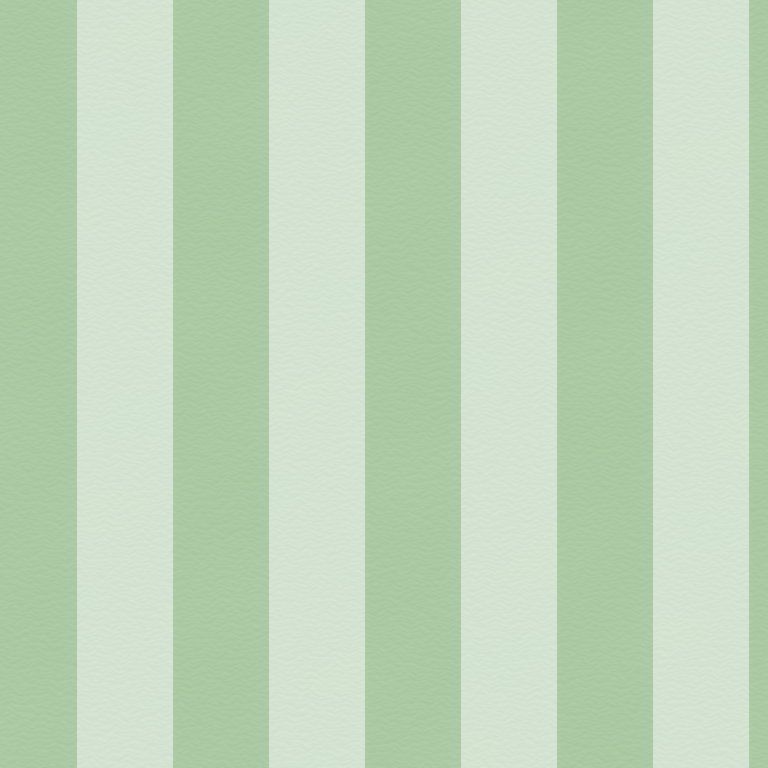
Write a three.js fragment shader that draws this pattern.

```glsl
// Broad vertical stripes in two soft greens on finely embossed paper.
// Stripes come from a repeated distance to each pale band's centre; the
// grain is the vertical slope of wrapped cellular noise, bent by sines.

varying vec2 vUv;

const float TAU = 6.2831853;

const vec3 SAGE = vec3(0.67, 0.79, 0.64);
const vec3 PALE = vec3(0.83, 0.89, 0.82);

const float REPEATS = 4.0;             // stripe pairs across the canvas
const float PALE_CENTRE = 0.1628;      // middle of the first pale band
const float PALE_HALF_WIDTH = 0.0625;
const float EDGE_SOFTNESS = 0.0009;

const vec2 GRAIN_CELLS = vec2(90.0, 190.0);  // whole numbers, so it wraps
const float GRAIN_STEP = 0.0015;             // height of the emboss offset
const float GRAIN_STRENGTH = 0.035;
const float GRAIN_BEND = 0.0012;
const float DRIFT_STRENGTH = 0.003;

vec2 hash2(vec2 cell) {
  vec2 k = vec2(dot(cell, vec2(127.1, 311.7)), dot(cell, vec2(269.5, 183.3)));
  return fract(sin(k) * 43758.545);
}

// Distance to the nearest scattered point, repeating every "cells" cells.
float wrappedCells(vec2 uv, vec2 cells) {
  vec2 p = uv * cells;
  vec2 base = floor(p);
  float nearest = 4.0;
  for (int y = -1; y <= 1; y++) {
    for (int x = -1; x <= 1; x++) {
      vec2 cell = base + vec2(float(x), float(y));
      vec2 toPoint = cell + hash2(mod(cell, cells)) - p;
      nearest = min(nearest, dot(toPoint, toPoint));
    }
  }
  return sqrt(nearest);
}

// Light catching the upper side of each small crease.
float embossedGrain(vec2 uv) {
  uv.y += GRAIN_BEND * (sin(TAU * (23.0 * uv.x + 5.0 * uv.y))
                      + sin(TAU * (41.0 * uv.x - 9.0 * uv.y)));
  vec2 rise = vec2(0.0, GRAIN_STEP);
  return wrappedCells(uv + rise, GRAIN_CELLS) - wrappedCells(uv, GRAIN_CELLS);
}

// Slow, faint change of tone over the sheet.
float toneDrift(vec2 uv) {
  return 0.5 * (sin(TAU * (2.0 * uv.x + 3.0 * uv.y))
              + sin(TAU * (5.0 * uv.y - 3.0 * uv.x)));
}

float paleStripe(float x) {
  float fromCentre = abs(fract((x - PALE_CENTRE) * REPEATS + 0.5) - 0.5) / REPEATS;
  return 1.0 - smoothstep(-EDGE_SOFTNESS, EDGE_SOFTNESS, fromCentre - PALE_HALF_WIDTH);
}

void main() {
  vec3 colour = mix(SAGE, PALE, paleStripe(vUv.x));
  colour += GRAIN_STRENGTH * embossedGrain(vUv);
  colour += DRIFT_STRENGTH * toneDrift(vUv) * vec3(1.0, 0.5, -0.6);
  gl_FragColor = vec4(colour, 1.0);
}
```
